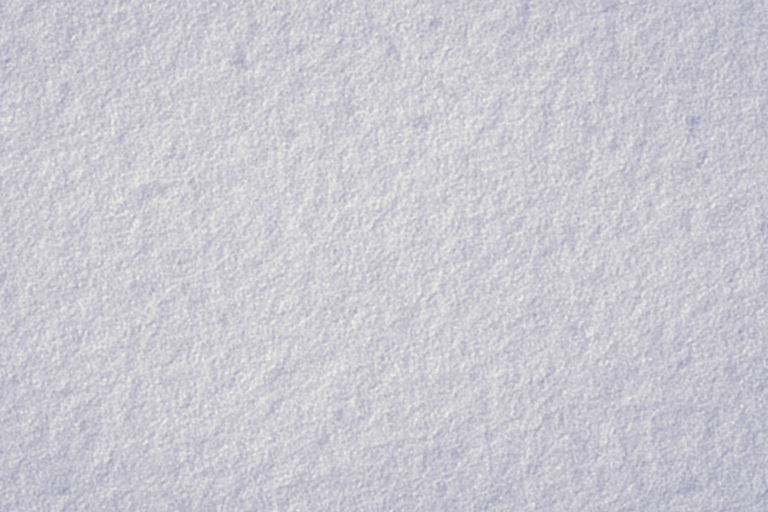
Write a Shadertoy shader that draws this texture.

```glsl
vec2 hashGradient(vec2 cell)
{
    vec3 q = fract(cell.xyx * vec3(0.1031, 0.1030, 0.0973));
    q += dot(q, q.yzx + 33.33);
    return 2.0 * fract((q.xx + q.yz) * q.zy) - 1.0;
}

float gradientNoise(vec2 p)
{
    vec2 cell = floor(p);
    vec2 f = p - cell;
    vec2 u = f * f * f * (f * (f * 6.0 - 15.0) + 10.0);
    vec2 right = vec2(1, 0), up = vec2(0, 1);
    float a = dot(hashGradient(cell), f);
    float b = dot(hashGradient(cell + right), f - right);
    float c = dot(hashGradient(cell + up), f - up);
    float d = dot(hashGradient(cell + 1.0), f - 1.0);
    return mix(mix(a, b, u.x), mix(c, d, u.x), u.y);
}

vec2 rotate(vec2 p, float angle)
{
    float c = cos(angle), s = sin(angle);
    return vec2(c * p.x - s * p.y, s * p.x + c * p.y);
}

// Slope of one noise layer towards the light at the upper left
float relief(vec2 p, float frequency, float angle)
{
    vec2 q = rotate(p, angle) * frequency + frequency * 1.7;
    vec2 towardLight = rotate(vec2(-0.37, 0.22), angle);
    return gradientNoise(q) - gradientNoise(q + towardLight);
}

void mainImage(out vec4 fragColor, in vec2 fragCoord)
{
    vec2 uv = fragCoord / iResolution.xy;
    vec2 p = fragCoord / iResolution.y;

    // Broad light: a pale centre, dimmer edges and soft drifts
    vec2 fromCentre = uv - vec2(0.42, 0.57);
    float tone = 0.79 - 0.85 * dot(fromCentre, fromCentre);
    tone += 0.14 * gradientNoise(p * 3.1 + 4.0);

    // Lumps of snow, lit from the side at finer and finer scales
    vec2 warped = p + 0.006 * vec2(gradientNoise(p * 17.0), gradientNoise(p * 17.0 + 51.0));
    float frequency = 15.0;
    float strength = 0.27;
    for (int i = 0; i < 4; i++)
    {
        tone += strength * relief(warped, frequency, 0.6 + 1.9 * float(i));
        frequency *= 1.9;
        strength *= 1.34;
    }

    // Sparse small shaded dents, stretched along a steep diagonal
    vec2 dentSpace = rotate(p, -0.9) * vec2(24.0, 33.0);
    tone -= 0.36 * smoothstep(0.17, 0.6, gradientNoise(dentSpace + 9.0));

    // Sharp fine crystals and a few glints
    float grain = gradientNoise(rotate(p, 0.5) * 165.0);
    float crystals = relief(p, 125.0, 1.1);
    tone += 0.55 * grain + 0.45 * crystals + 0.3 * smoothstep(0.25, 0.6, grain);

    // Blue shade to warm white
    vec3 shade = vec3(0.69, 0.685, 0.765);
    vec3 sunlit = vec3(0.855, 0.85, 0.855);
    fragColor = vec4(mix(shade, sunlit, min(tone, 1.4)), 1.0);
}
```
